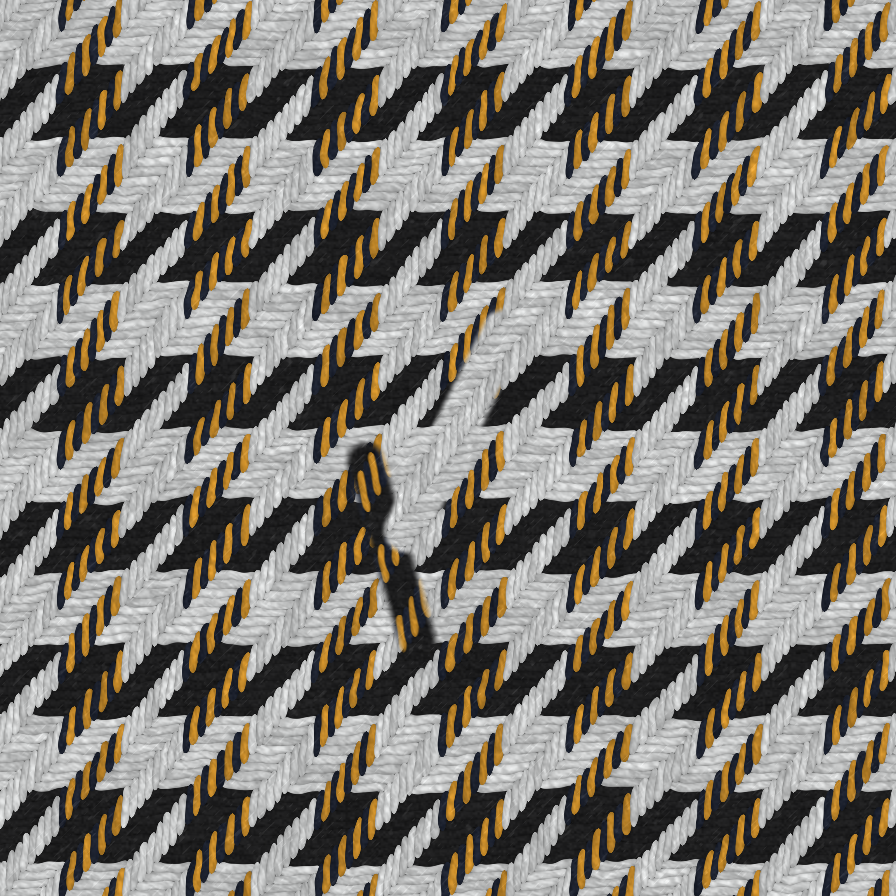
Give the GLSL for this texture, as a WebGL 1 fragment shader.

```glsl
precision highp float;
// Woven houndstooth twill: white and black yarns with navy and gold warp ends.
uniform vec2 u_resolution;

const vec2 REPEATS = vec2(7.03, 6.19);
const vec2 OFFSET = vec2(0.461, 0.234);
const float YARNS = 16.0;  // yarns per repeat, both ways
const float TWILL = 8.0;   // yarns per twill step: four over, four under

const vec3 WHITE = vec3(0.76, 0.765, 0.765);
const vec3 BLACK = vec3(0.115, 0.115, 0.118);
const vec3 NAVY = vec3(0.11, 0.13, 0.18);
const vec3 GOLD = vec3(0.74, 0.52, 0.16);

float hash(vec2 p) {
  return fract(sin(dot(p, vec2(127.1, 311.7))) * 43758.545);
}

float noise(vec2 p) {
  vec2 i = floor(p);
  vec2 f = fract(p);
  f = f * f * (3.0 - 2.0 * f);
  return mix(mix(hash(i), hash(i + vec2(1.0, 0.0)), f.x),
             mix(hash(i + vec2(0.0, 1.0)), hash(i + 1.0), f.x), f.y);
}

// Distance to a segment
float segment(vec2 p, vec2 a, vec2 b) {
  vec2 d = b - a;
  return length(p - a - d * clamp(dot(p - a, d) / dot(d, d), 0.0, 1.0));
}

// Signed distance along the twill from the middle of the nearest float
float fromMiddle(float x) {
  return mod(x + TWILL * 0.5, TWILL) - TWILL * 0.5;
}

// darkShare is the part of each repeat that holds dark yarns
vec3 warpColor(float index, float darkShare) {
  vec3 dark = mix(NAVY, GOLD, mod(index, 2.0));
  return mod(index, YARNS) < YARNS * darkShare ? dark : WHITE;
}

vec3 weftColor(float index, float darkShare) {
  return mod(index, YARNS) < YARNS * darkShare ? BLACK : WHITE;
}

// Lays one rounded float over the cloth; q = (across, along from -1 to 1)
vec3 layFloat(vec3 cloth, vec3 yarn, vec2 q, float seed, float blur) {
  float taper = q.y * q.y * q.y * q.y;
  float width = 0.62 * sqrt(max(1.0 - taper, 0.0)) - 0.06;
  float cover = (1.0 - smoothstep(width - blur, width + blur, abs(q.x)))
              * step(abs(q.y), 1.0);
  float roundness = sqrt(max(1.0 - q.x * q.x * 2.6, 0.0));
  float light = 0.58 + 0.5 * roundness * (1.0 - 0.35 * taper);
  float fibre = noise(vec2(q.x * 4.0 + q.y * 3.0, q.y * 4.0) + seed * 91.0);
  yarn *= light * (0.86 + 0.2 * fibre) * (0.93 + 0.14 * seed);
  return mix(cloth, yarn, cover);
}

// t is measured in yarns; darkShare = (warp, weft)
vec3 weave(vec2 t, vec2 darkShare, float blur) {
  vec2 cell = floor(t);
  vec3 cloth = weftColor(cell.y, darkShare.y) * 0.55;

  // Weft floats
  for (int k = -1; k <= 1; k++) {
    float row = cell.y + float(k);
    float along = fromMiddle(t.x - row + 1.0) / 2.6;
    float across = t.y - row - 0.5 - 0.18 * along;
    float seed = hash(vec2(row, floor((t.x - row + 5.0) / TWILL)));
    cloth = layFloat(cloth, weftColor(row, darkShare.y),
                     vec2(across, along), seed, blur);
  }

  // Warp floats
  for (int k = -1; k <= 1; k++) {
    float column = cell.x + float(k);
    float along = fromMiddle(t.y - column - 6.0) / 2.25;
    float across = t.x - column - 0.5 - 0.32 * along;
    float seed = hash(vec2(floor((t.y - column - 2.0) / TWILL), column + 37.0));
    cloth = layFloat(cloth, warpColor(column, darkShare.x),
                     vec2(across, along), seed, blur);
  }
  return cloth;
}

void main() {
  vec2 uv = gl_FragCoord.xy / u_resolution;
  vec2 t = (uv * REPEATS - OFFSET) * YARNS;
  float blur = 0.5 * YARNS * REPEATS.x / u_resolution.x;

  // Uneven tension
  t += 0.9 * (vec2(noise(uv * 9.0), noise(uv * 9.0 + 40.0)) - 0.5);
  t += 0.35 * (vec2(noise(t * 0.6), noise(t * 0.6 + 70.0)) - 0.5);
  vec3 color = weave(t, vec2(0.5), blur);

  // Two misplaced strips: one dark and leaning, one white
  float darkStrip = segment(uv, vec2(0.408, 0.485), vec2(0.466, 0.285));
  float whiteStrip = segment(uv, vec2(0.563, 0.63), vec2(0.453, 0.408));
  vec2 leaning = t + vec2(t.y * 0.33, 0.0);
  color = mix(color, weave(leaning, vec2(1.0), blur * 2.5),
              1.0 - smoothstep(0.014, 0.026, darkStrip));
  color = mix(color, weave(t, vec2(0.0), blur * 1.5),
              1.0 - smoothstep(0.020, 0.029, whiteStrip));

  // Stray hairs and grain
  float hair = noise(vec2(uv.x + uv.y, (uv.x - uv.y) * 4.0) * 75.0);
  color += 0.06 * smoothstep(0.75, 0.95, hair);
  color += 0.05 * (noise(uv * 380.0) - 0.5);
  gl_FragColor = vec4(clamp(color, 0.0, 1.0), 1.0);
}
```
